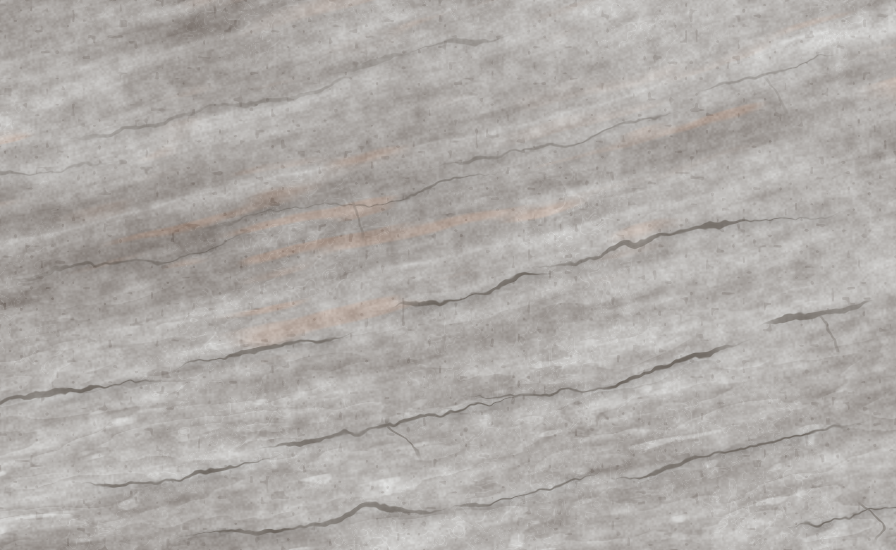
A Shadertoy shader for this texture:

```glsl
float hash(vec2 p) {
    vec3 q = fract(p.xyx * 0.1031);
    q += dot(q, q.yzx + 33.33);
    return fract((q.x + q.y) * q.z);
}

float noise(vec2 p) {
    vec2 cell = floor(p), f = fract(p);
    f = f * f * (3.0 - 2.0 * f);
    float low = mix(hash(cell), hash(cell + vec2(1, 0)), f.x);
    float high = mix(hash(cell + vec2(0, 1)), hash(cell + vec2(1, 1)), f.x);
    return mix(low, high, f.y);
}

float fbm(vec2 p) {
    float sum = 0.0, amp = 0.516;
    for (int i = 0; i < 5; i++) {
        sum += amp * noise(p);
        p = mat2(1.9, 0.3, -0.3, 1.9) * p + 17.3;
        amp *= 0.5;
    }
    return sum;
}

// Dark cracks: x is the ink of the core, y the soft shade around it
vec2 cracks(vec2 p, float aa) {
    vec2 result = vec2(0);
    float ragged = 0.007 * (noise(p * 45.0) - 0.5) + 0.004 * (noise(p * 110.0) - 0.5);
    for (int i = 0; i < 19; i++) {
        float id = float(i);
        vec2 center = vec2(fract(id * 0.618 + 0.35) * 1.63,
                           0.04 + 0.9 * pow((id + 0.5) / 19.0, 1.25));
        float halfLength = mix(0.1, 0.34, hash(vec2(id, 3.0)));
        float slope = mix(0.14, 0.26, center.y) + 0.08 * (hash(vec2(id, 7.0)) - 0.5);
        vec2 q = p - center;
        float wiggle = 0.075 * (fbm(vec2(p.x * 6.0 + id * 17.0, id * 5.3)) - 0.5);
        float d = q.y - slope * q.x - wiggle + ragged;
        float taper = smoothstep(1.0, 0.55, abs(q.x) / halfLength);
        float swell = noise(vec2(p.x * 13.0, id * 9.1));
        float width = taper * (0.0008 + 0.0065 * swell * swell);
        float strength = mix(1.0, 0.4, smoothstep(0.25, 0.65, center.y - 0.2 * center.x));
        strength *= taper * mix(0.45, 1.0, noise(vec2(p.x * 24.0, id * 4.7)));
        float core = 1.0 - smoothstep(width - aa, width + aa, abs(d));
        float shade = exp(-abs(d) / (d < 0.0 ? 0.012 : 0.005));

        // Short steep side cracks hang from some of the long ones
        if (i % 4 == 1) {
            float bend = 0.04 * (noise(vec2(p.y * 22.0, id)) - 0.5);
            float side = abs(q.x + 0.4 * q.y + bend + ragged);
            float reach = smoothstep(-0.075, -0.04, q.y) * smoothstep(0.015, 0.0, q.y);
            core = max(core, 0.7 * reach * (1.0 - smoothstep(0.001, 0.001 + 2.0 * aa, side)));
        }
        result = max(result, strength * vec2(core, shade));
    }
    return result;
}

void mainImage(out vec4 fragColor, in vec2 fragCoord) {
    vec2 p = fragCoord / iResolution.y;
    float aa = 0.9 / iResolution.y;

    // Sheared space whose x axis follows the bedding, steeper near the top
    vec2 bed = vec2(p.x, p.y - p.x * mix(0.14, 0.26, p.y));
    bed.y += 0.035 * (fbm(p * vec2(3, 5)) - 0.5);
    float lower = smoothstep(0.6, 0.25, p.y);

    // Clouds, streaks and stone grain
    float tone = 0.65;
    tone += 0.24 * (fbm(bed * vec2(1.4, 4) + 3.0) - 0.5);
    tone += 0.20 * (fbm(bed * vec2(3, 22)) - 0.5);
    tone += 0.13 * (fbm(bed * vec2(8, 75)) - 0.5);
    tone += 0.15 * (fbm(p * 42.0) - 0.5);
    tone += 0.06 * (noise(p * 230.0) - 0.5);
    tone -= 0.08 * exp(-dot((p - vec2(0.4, 0.93)) * vec2(4, 9), (p - vec2(0.4, 0.93)) * vec2(4, 9)));

    // Flaky layers with one crisp edge each
    float layer = fract(6.0 * fbm(bed * vec2(3.5, 13) + 8.0));
    tone += mix(0.02, 0.065, lower) * (smoothstep(0.0, 0.14, layer) * (1.0 - layer) - 0.4);

    // Pale threads, chips and dark pits
    float thread = 1.0 - abs(2.0 * noise(p * 34.0 + 3.0 * noise(p * 60.0)) - 1.0);
    tone += 0.04 * smoothstep(0.88, 1.0, thread) * smoothstep(0.42, 0.65, fbm(p * 5.0 + 31.0));
    tone += 0.07 * smoothstep(0.86, 0.95, noise(bed * vec2(17, 42))) * (0.3 + lower);
    tone -= 0.07 * smoothstep(0.83, 0.95, noise(p * 105.0 + 9.0));

    // Light seams along the bedding
    for (int i = 0; i < 3; i++) {
        float rank = float(i);
        float d = bed.y - 0.56 + 0.19 * rank + 0.012 * (fbm(vec2(p.x * 9.0, rank * 6.0)) - 0.5);
        float seam = 0.055 * exp(-abs(d) / (d < 0.0 ? 0.025 : 0.009));
        seam += 0.07 * exp(-d * d / 0.00001) * noise(vec2(p.x * 11.0, rank + 40.0));
        tone += seam * mix(0.4, 1.0, noise(vec2(p.x * 4.0, rank * 8.0))) / (1.0 + rank);
    }

    vec3 darkStone = vec3(0.50, 0.47, 0.45), paleStone = vec3(0.74, 0.73, 0.72);
    vec3 color = mix(darkStone, paleStone, (tone - 0.47) / 0.26);

    // Faint rusty streaks in the middle beds
    float rust = smoothstep(0.62, 0.9, noise(bed * vec2(6, 62) + 5.0));
    rust *= smoothstep(0.42, 0.62, fbm(bed * vec2(2, 6) + 12.0)) * smoothstep(0.15, 0.35, bed.y);
    color += rust * vec3(0.05, 0.005, -0.02);

    vec2 crack = cracks(p, aa);
    color *= 1.0 - 0.15 * crack.y;
    color = mix(color, vec3(0.37, 0.34, 0.31), 0.78 * crack.x);
    fragColor = vec4(clamp(color, 0.0, 1.0), 1.0);
}
```
